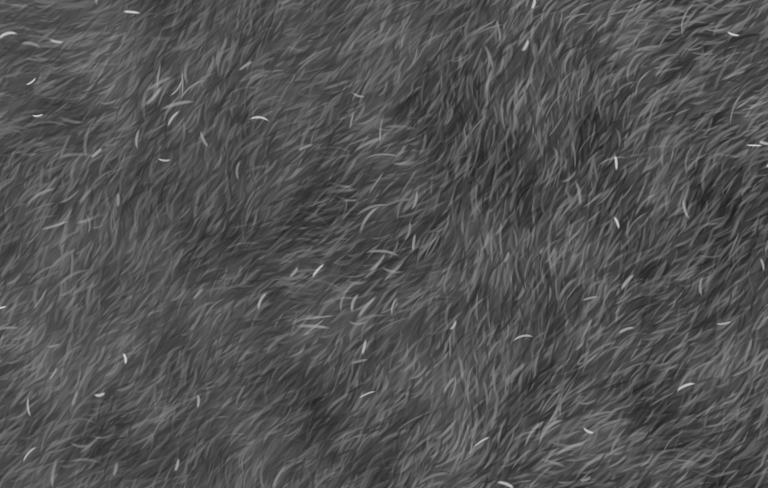
A Shadertoy shader for this texture:

```glsl
vec3 hash3(vec2 cell, float seed) {
    vec3 q = fract(vec3(cell.xyx + seed * 17.31) * vec3(0.1031, 0.1030, 0.0973));
    q += dot(q, q.yxz + 33.33);
    return fract((q.xxy + q.yzz) * q.zyx);
}

vec2 gradientAt(vec2 corner) {
    float a = 6.2832 * hash3(corner, 3.7).x;
    return vec2(cos(a), sin(a));
}

float gradientNoise(vec2 p) {
    vec2 i = floor(p), f = p - i;
    vec2 u = f * f * f * (f * (f * 6.0 - 15.0) + 10.0);
    vec2 e = vec2(1.0, 0.0);
    float bottom = mix(dot(gradientAt(i), f), dot(gradientAt(i + e), f - e), u.x);
    float top = mix(dot(gradientAt(i + e.yx), f - e.yx),
                    dot(gradientAt(i + 1.0), f - 1.0), u.x);
    return mix(bottom, top, u.y);
}

vec2 rotate(vec2 v, float angle) {
    float c = cos(angle), s = sin(angle);
    return vec2(c * v.x + s * v.y, c * v.y - s * v.x);
}

// Coverage of one bent, tapering hair lying along x
float hairMask(vec2 q, float halfLength, float width, float bend) {
    float t = q.x / halfLength;
    float across = abs(q.y + bend * (t * t - 0.4) * halfLength);
    float taper = width * (1.0 - 0.45 * t * t);
    return smoothstep(taper, taper * 0.1, across) * (1.0 - smoothstep(0.5, 1.0, abs(t)));
}

// Paints one jittered grid of hairs over the given shade
float paintHairs(float shade, vec2 p, float flow, float spread, float cellSize,
                 float seed, float density, vec2 toneRange, float opacity) {
    vec2 g = p / cellSize + hash3(vec2(seed, 5.0), 1.0).xy * 20.0 + 40.0;
    vec2 home = floor(g);
    for (int y = -1; y <= 1; y++) {
        for (int x = -1; x <= 1; x++) {
            vec2 cell = home + vec2(x, y);
            vec3 place = hash3(cell, seed);
            vec3 look = hash3(cell, seed + 51.0);
            if (hash3(cell, seed + 97.0).x > density) continue;
            vec2 q = rotate((g - cell - place.xy) * cellSize,
                            flow + spread * (place.z - 0.5));
            float halfLength = cellSize * mix(0.5, 0.95, look.x);
            float width = mix(0.0036, 0.0062, look.y);
            float mask = hairMask(q, halfLength, width, 0.6 * (look.x - 0.5));
            float tone = mix(toneRange.x, toneRange.y, pow(look.z, 1.3));
            shade = mix(shade, tone, mask * opacity);
        }
    }
    return shade;
}

void mainImage(out vec4 fragColor, in vec2 fragCoord) {
    vec2 p = fragCoord / iResolution.y;
    float across = fragCoord.x / iResolution.x;

    // Combing direction and broad light and dark patches
    float flow = 0.87 + 0.95 * gradientNoise(p * 2.1 + 7.3)
                      + 0.5 * gradientNoise(p * 5.5 + 2.1);
    float patches = 0.07 * gradientNoise(p * 2.6 + 11.0)
                  + 0.09 * gradientNoise(p * 7.0 + 4.0);
    float base = 0.345 - 0.015 * across + patches;
    float contrast = mix(0.85, 1.2, smoothstep(0.3, 0.75, across));

    // Shadowed undercoat with fine streaks
    vec2 streak = rotate(p, 0.87) * vec2(25.0, 130.0);
    float shade = base - 0.06 * contrast + 0.07 * gradientNoise(streak);

    // Dense coat
    vec2 coatTones = base + contrast * vec2(-0.15, 0.19);
    for (int i = 0; i < 13; i++) {
        float layer = float(i);
        float cellSize = mix(0.040, 0.052, fract(layer * 0.618));
        shade = paintHairs(shade, p, flow, 0.9, cellSize, layer + 1.0,
                           1.0, coatTones, 0.62);
    }

    // Sparse pale hairs, gathered in tufts
    float tuft = smoothstep(0.05, 0.45, gradientNoise(p * 4.5 + 23.0));
    for (int i = 0; i < 3; i++) {
        shade = paintHairs(shade, p, flow, 1.7, 0.045, float(i) + 31.0, 0.35,
                           vec2(0.42, 0.68), 0.15 + 0.6 * tuft);
    }

    // Rare bright flecks
    shade = paintHairs(shade, p, flow, 2.2, 0.026, 43.0, 0.025, vec2(0.55, 0.9), 0.8);

    fragColor = vec4(vec3(clamp(shade, 0.0, 1.0)), 1.0);
}
```
